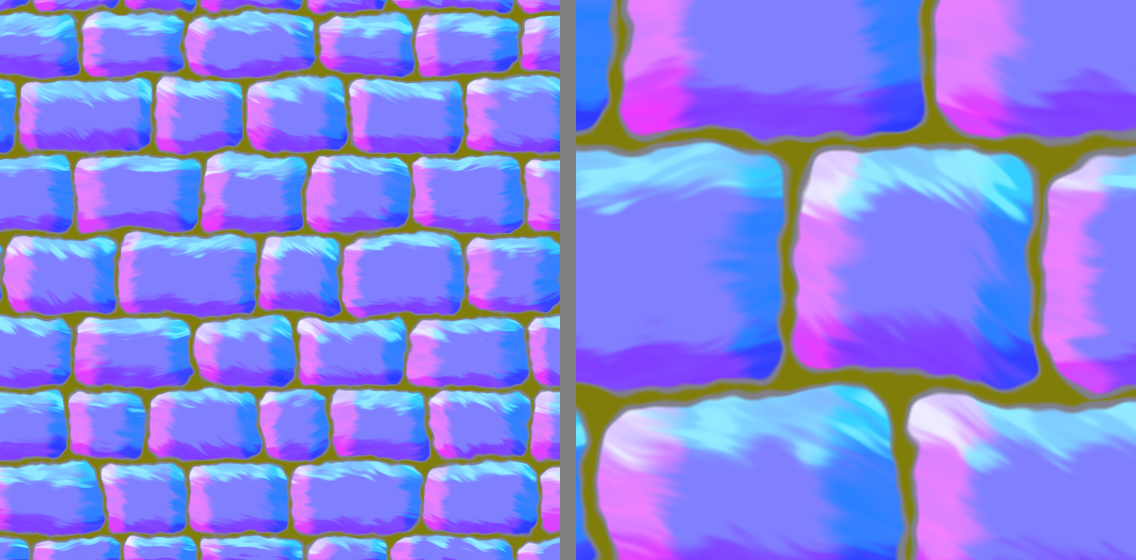
Left, the full canvas; right, a detail of the centre.
Give the GLSL for this texture map, as a Shadertoy shader.

```glsl
// Tileable normal map of a rough stone wall: eight uneven courses of five or six stones.
// Each stone is a rounded box in a noise-warped cell; its four bevels add slopes whose
// inner edges are feathered by streaky gradient noise. Joints are olive with grey rims.

const int COURSES = 8;
const float COURSE_EDGE[9] = float[9](0.043, 0.177, 0.306, 0.436, 0.583, 0.727, 0.863, 0.977, 1.043);
const float COURSE_SHIFT[8] = float[8](0.150, 0.116, 0.128, 0.043, 0.139, 0.059, 0.163, 0.056);
const float STONES[8] = float[8](5.0, 6.0, 5.0, 5.0, 5.0, 5.0, 5.0, 6.0);

const float WIDTH_JITTER = 0.42;               // joint shift, in mean stone widths
const vec2  HALF_GAP = vec2(0.0042, 0.0052);   // half joint width, upright and level
const float WAVE_SIZE = 0.011;                 // slow wander of the joints
const float CHIP_SIZE = 0.0045;                // fine roughness of the outline
const float FEATHER = 0.024;                   // raggedness of the bevels
const vec2  BEVEL_LOW = vec2(0.038, 0.027);    // left and bottom bevel widths
const vec2  BEVEL_HIGH = vec2(0.034, 0.028);   // right and top bevel widths
const vec2  SLOPE_LOW = vec2(0.39, -0.25);     // left and bottom slopes
const vec2  SLOPE_HIGH = vec2(-0.30, 0.32);    // right and top slopes

const vec3 FLAT_NORMAL = vec3(0.5, 0.5, 1.0);
const vec3 GLINT = vec3(0.62, 0.96, 1.0);
const vec3 RIM = vec3(0.5, 0.5, 0.55);
const vec3 MORTAR = vec3(0.50, 0.49, 0.04);
const uint LCG = 1664525u;

vec2 hash2(vec2 cell) {
    uvec2 v = uvec2(ivec2(cell)) * LCG + 1013904223u;
    v.x += v.y * LCG;
    v.y += v.x * LCG;
    v ^= v >> 16u;
    v.x += v.y * LCG;
    v.y += v.x * LCG;
    v ^= v >> 16u;
    return vec2(v >> 8u) / 16777216.0;
}

float cornerSlope(vec2 cell, vec2 offset, float period) {
    float angle = 6.28318 * hash2(mod(cell, period)).x;
    return dot(vec2(cos(angle), sin(angle)), offset);
}

// Gradient noise that repeats after a whole number of cells.
float gradientNoise(vec2 p, float period) {
    vec2 i = floor(p), f = p - i;
    vec2 s = f * f * f * (f * (f * 6.0 - 15.0) + 10.0);
    vec2 e = vec2(1.0, 0.0);
    float low = mix(cornerSlope(i, f, period), cornerSlope(i + e, f - e, period), s.x);
    float high = mix(cornerSlope(i + e.yx, f - e.yx, period), cornerSlope(i + 1.0, f - 1.0, period), s.x);
    return 1.4 * mix(low, high, s.y);
}

float roundedBox(vec2 p, vec2 halfSize, float radius) {
    vec2 q = abs(p) - halfSize + radius;
    return length(max(q, 0.0)) + min(max(q.x, q.y), 0.0) - radius;
}

// Joint position in units of the mean stone width.
float jointAt(float k, int course) {
    vec2 id = vec2(mod(k, STONES[course]), float(course) + 40.0);
    return k + WIDTH_JITTER * (hash2(id).x - 0.5);
}

void mainImage(out vec4 fragColor, in vec2 fragCoord) {
    vec2 uv = fragCoord / iResolution.xy;
    float pixel = 1.0 / iResolution.y;

    // Warp the wall so that the joints wander
    vec2 p = uv + WAVE_SIZE * vec2(gradientNoise(uv * 9.0, 9.0), gradientNoise(uv * 8.0 + 3.5, 8.0));
    p += CHIP_SIZE * vec2(gradientNoise(uv * 31.0, 31.0), gradientNoise(uv * 27.0 + 0.5, 27.0));
    p.y = COURSE_EDGE[0] + fract(p.y - COURSE_EDGE[0]);

    // Find the course and the stone
    int course = 0;
    for (int i = 1; i < COURSES; i++) course += int(p.y >= COURSE_EDGE[i]);
    float count = STONES[course];
    float along = (p.x - COURSE_SHIFT[course]) * count;
    float k = floor(along);
    if (along < jointAt(k, course)) k -= 1.0;
    else if (along >= jointAt(k + 1.0, course)) k += 1.0;

    vec2 low = vec2(jointAt(k, course) / count + COURSE_SHIFT[course], COURSE_EDGE[course]);
    vec2 high = vec2(jointAt(k + 1.0, course) / count + COURSE_SHIFT[course], COURSE_EDGE[course + 1]);
    vec2 id = vec2(mod(k, count), float(course));
    vec2 seed = hash2(id + 70.0);
    vec2 vary = hash2(id + 110.0);

    // Stone outline
    vec2 local = p - 0.5 * (low + high);
    vec2 halfSize = 0.5 * (high - low) - HALF_GAP - 0.002 * (vary - 0.4);
    float radius = min(mix(0.014, 0.030, seed.x), 0.8 * halfSize.y);
    float d = roundedBox(local, halfSize, radius);
    d += 0.0025 * gradientNoise(uv * 64.0, 64.0);

    // Brush streaks, turned differently on each stone
    float turn = mix(-0.65, 0.35, seed.y);
    vec2 brush = mat2(cos(turn), -sin(turn), sin(turn), cos(turn)) * local;
    vec2 start = 128.0 * seed + 32.0;
    float broad = gradientNoise(brush * vec2(18.0, 60.0) + start, 256.0);
    float fine = gradientNoise(brush * vec2(34.0, 170.0) + start.yx, 256.0);
    float patchy = gradientNoise(local * 28.0 + start + 9.0, 256.0);
    float ragged = FEATHER * (0.45 * broad + 0.3 * fine + 0.35 * patchy);

    // Four bevels; slopes add up where they cross at the corners
    vec2 fit = min(halfSize / 0.048, 1.0) * mix(vec2(0.8), vec2(1.25), vary.yx);
    vec2 widthLow = BEVEL_LOW * fit, widthHigh = BEVEL_HIGH * fit;
    vec2 bevelLow = 1.0 - smoothstep(0.65 * widthLow, 1.2 * widthLow, local + halfSize + ragged);
    vec2 bevelHigh = 1.0 - smoothstep(0.6 * widthHigh, 1.25 * widthHigh, halfSize - local - ragged);
    vec2 slope = SLOPE_LOW * bevelLow + SLOPE_HIGH * bevelHigh;
    slope *= 0.97 + 0.22 * broad + 0.12 * fine;
    vec3 stone = FLAT_NORMAL + vec3(slope, 0.0);
    float glint = bevelHigh.y * smoothstep(0.05, 0.45, broad + 0.5 * fine);
    stone = mix(stone, max(stone, GLINT), 0.6 * glint);

    // Olive joints with soft grey rims
    float core = smoothstep(0.0008, 0.0036 + pixel, d + 0.002 * gradientNoise(uv * 22.0, 22.0));
    vec3 joint = mix(RIM, MORTAR, core);
    float cover = 1.0 - smoothstep(-0.0018 - 0.5 * pixel, 0.0006 + 0.5 * pixel, d);
    fragColor = vec4(clamp(mix(joint, stone, cover), 0.0, 1.0), 1.0);
}
```
